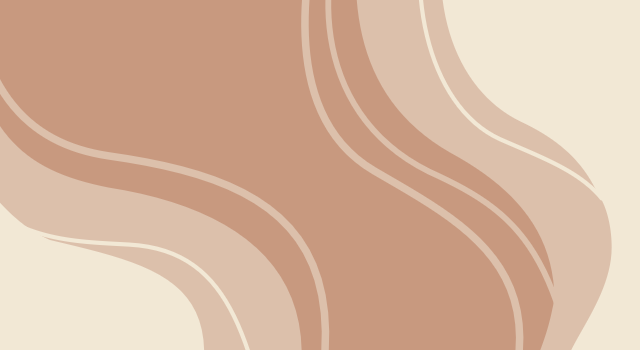
Reproduce this background procedurally as a Shadertoy shader.

```glsl
// Flowing abstract waves: layered earthy bands with thin contour lines on cream.

const vec3 CREAM = vec3(0.95, 0.91, 0.835);
const vec3 SAND  = vec3(0.862, 0.753, 0.672);
const vec3 CLAY  = vec3(0.784, 0.60, 0.498);

const float CANVAS_HEIGHT = 420.0;  // design units from top to bottom
const float WIDE_LINE  = 9.0;
const float THIN_LINE  = 7.0;
const float CREAM_LINE = 5.0;
const int STEPS = 20;               // straight pieces per cubic

// Each path is two joined cubics; y runs downward from the top edge.
const vec2 LEFT_SAND_EDGE[7] = vec2[7](vec2(-10, 232), vec2(10, 255), vec2(30, 275),
    vec2(60, 288), vec2(165, 313), vec2(243, 330), vec2(245, 421));
const vec2 LEFT_CREAM_LINE[7] = vec2[7](vec2(30, 274), vec2(70, 290), vec2(110, 291),
    vec2(155, 293.5), vec2(235, 298), vec2(272, 345), vec2(298, 422));
const vec2 LEFT_CLAY_EDGE[7] = vec2[7](vec2(-10, 135), vec2(20, 190), vec2(65, 212),
    vec2(130, 225), vec2(265, 246), vec2(360, 305), vec2(362, 421));
const vec2 LEFT_SAND_LINE[7] = vec2[7](vec2(-10, 85), vec2(20, 150), vec2(70, 178),
    vec2(130, 187), vec2(285, 209), vec2(400, 255), vec2(390, 422));

const vec2 RIGHT_WIDE_LINE[7] = vec2[7](vec2(367, -2), vec2(362, 70), vec2(372, 160),
    vec2(449, 205), vec2(540, 258), vec2(632, 305), vec2(623, 422));
const vec2 RIGHT_THIN_LINE[7] = vec2[7](vec2(394, -2), vec2(392, 75), vec2(422, 160),
    vec2(515, 206), vec2(590, 240), vec2(636, 272), vec2(668, 363));
const vec2 RIGHT_CLAY_EDGE[7] = vec2[7](vec2(428, -1), vec2(434, 75), vec2(465, 140),
    vec2(540, 183), vec2(612, 222), vec2(660, 272), vec2(665, 348));
const vec2 RIGHT_CLAY_TAIL[7] = vec2[7](vec2(665, 348), vec2(665, 356), vec2(665, 362),
    vec2(663, 370), vec2(659, 390), vec2(654, 405), vec2(648, 421));
const vec2 RIGHT_CREAM_LINE[7] = vec2[7](vec2(505, -2), vec2(512, 75), vec2(545, 142),
    vec2(600, 167), vec2(650, 189), vec2(695, 205), vec2(722, 238));
const vec2 RIGHT_SAND_EDGE[7] = vec2[7](vec2(531, -1), vec2(540, 70), vec2(575, 122),
    vec2(625, 146), vec2(672, 168), vec2(700, 195), vec2(717, 232));
const vec2 RIGHT_SAND_TAIL[7] = vec2[7](vec2(717, 232), vec2(727, 245), vec2(734, 270),
    vec2(734, 297), vec2(734, 345), vec2(700, 390), vec2(685, 421));

vec2 cubic(vec2 a, vec2 b, vec2 c, vec2 d, float t) {
    float s = 1.0 - t;
    return s * s * s * a + 3.0 * s * t * (s * b + t * c) + t * t * t * d;
}

// Signed distance to a path: negative on its left side.
float pathDistance(vec2 p, vec2 path[7]) {
    float nearest = 1e9;
    float side = 1.0;
    vec2 from = path[0];
    for (int half_ = 0; half_ < 2; half_++) {
        int k = half_ * 3;
        for (int i = 1; i <= STEPS; i++) {
            vec2 to = cubic(path[k], path[k + 1], path[k + 2], path[k + 3],
                            float(i) / float(STEPS));
            vec2 along = to - from;
            vec2 rel = p - from;
            vec2 gap = rel - along * clamp(dot(rel, along) / dot(along, along), 0.0, 1.0);
            nearest = min(nearest, dot(gap, gap));
            // Flip the side for each crossing to the right of the point
            if ((from.y > p.y) != (to.y > p.y) && rel.x < along.x * rel.y / along.y) side = -side;
            from = to;
        }
    }
    return side * sqrt(nearest);
}

float lineDistance(vec2 p, vec2 path[7], float width) {
    return abs(pathDistance(p, path)) - 0.5 * width;
}

void mainImage(out vec4 fragColor, in vec2 fragCoord) {
    float pixel = CANVAS_HEIGHT / iResolution.y;
    vec2 p = vec2(fragCoord.x, iResolution.y - fragCoord.y) * pixel;

    // Filled bands, each bounded by a left and a right edge
    float sandRight = min(pathDistance(p, RIGHT_SAND_EDGE), pathDistance(p, RIGHT_SAND_TAIL));
    float clayRight = min(pathDistance(p, RIGHT_CLAY_EDGE), pathDistance(p, RIGHT_CLAY_TAIL));
    float sand = max(sandRight, -pathDistance(p, LEFT_SAND_EDGE));
    float clay = max(clayRight, -pathDistance(p, LEFT_CLAY_EDGE));

    // Contour lines
    float creamLines = min(lineDistance(p, LEFT_CREAM_LINE, CREAM_LINE),
                           lineDistance(p, RIGHT_CREAM_LINE, CREAM_LINE));
    float sandLines = min(lineDistance(p, LEFT_SAND_LINE, WIDE_LINE),
                      min(lineDistance(p, RIGHT_WIDE_LINE, WIDE_LINE),
                          lineDistance(p, RIGHT_THIN_LINE, THIN_LINE)));

    // Antialiased layers from back to front
    vec4 cover = clamp(0.5 - vec4(sand, creamLines, clay, sandLines) / pixel, 0.0, 1.0);
    vec3 color = mix(CREAM, SAND, cover.x);
    color = mix(color, CREAM, cover.y);
    color = mix(color, CLAY, cover.z);
    color = mix(color, SAND, cover.w);
    fragColor = vec4(color, 1.0);
}
```
